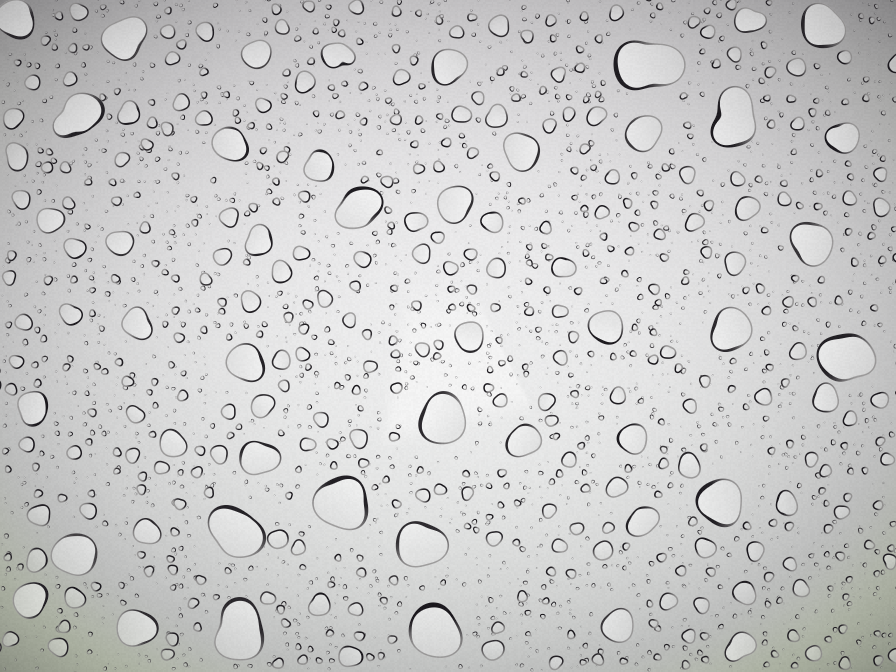
Give the GLSL for this texture, as a WebGL 1 fragment shader.

```glsl
precision highp float;
uniform vec2 u_resolution;

// Drop layers: cell size, smallest radius, largest radius, share of filled cells
const vec4 LARGE  = vec4(0.145, 0.0200, 0.0400, 0.74);
const vec4 MEDIUM = vec4(0.072, 0.0105, 0.0185, 0.70);
const vec4 SMALL  = vec4(0.040, 0.0052, 0.0100, 0.64);
const vec4 TINY   = vec4(0.024, 0.0026, 0.0052, 0.55);
const vec4 SPECK  = vec4(0.015, 0.0013, 0.0025, 0.42);

const vec3 SKY_TINT_TOP = vec3(1.003, 0.996, 1.006);
const vec3 SKY_TINT_BOTTOM = vec3(0.996, 1.004, 0.998);
const vec3 CORNER_TINT = vec3(1.05, 1.08, 0.985);
const vec3 GLOW_COLOR = vec3(0.955, 0.955, 0.955);
const vec3 WATER_COLOR = vec3(0.912, 0.914, 0.914);
const vec3 RIM_DARK = vec3(0.10, 0.09, 0.11);
const vec3 RIM_PALE = vec3(0.46, 0.45, 0.45);
const float SKY_CENTER = 0.927;
const float FADE_NEAR = 0.29;
const float FADE_FAR = 0.12;
const float RIM_THIN = 0.045;
const float RIM_THICK = 0.165;
const float RIM_LEAST = 0.0023;
const float GRAIN = 0.022;
const float JITTER = 0.66;
const float TAU = 6.28319;

float hash(vec2 p) {
  return fract(sin(dot(p, vec2(127.1, 311.7))) * 43758.5453);
}

float smoothMin(float a, float b, float k) {
  float h = max(k - abs(a - b), 0.0) / k;
  return min(a, b) - 0.25 * h * h * k;
}

// Centre, radius and presence of the drop in one cell
vec4 dropAt(vec2 id, vec4 layer) {
  vec2 key = id + layer.x * 977.0;
  vec2 jitter = vec2(hash(key + 3.1), hash(key + 17.7)) - 0.5;
  float size = hash(key + 29.3);
  float radius = mix(layer.y, layer.z, size * size);
  float present = step(hash(key + 41.9), layer.w);
  return vec4((id + 0.5 + JITTER * jitter) * layer.x, radius, present);
}

// True where a drop would touch one of a larger layer
bool crowded(vec2 center, float radius, vec4 layer) {
  vec2 cell = floor(center / layer.x);
  float gap = 1.0;
  for (int j = -1; j <= 1; j++) {
    for (int i = -1; i <= 1; i++) {
      vec4 drop = dropAt(cell + vec2(float(i), float(j)), layer);
      float d = length(center - drop.xy) - 1.3 * drop.z - 1.1 * radius;
      gap = min(gap, mix(1.0, d, drop.w));
    }
  }
  return gap < 0.0;
}

// Two merged lobes with an angular wobble
float dropShape(vec2 q, float r, vec2 key, float stretch) {
  float turn = TAU * hash(key + 5.3);
  float reach = hash(key + 11.9);
  vec2 lobe = vec2(cos(turn), sin(turn)) * r * stretch * reach;
  q += 0.4 * lobe;
  float theta = atan(q.y, q.x + 1e-6);
  float wobble = 0.07 * cos(2.0 * theta + turn * 3.0) + 0.06 * cos(3.0 * theta + turn * 5.0);
  float second = length(q - lobe) - r * mix(0.45, 0.85, hash(key + 23.1));
  return smoothMin(length(q) - r, second, 0.5 * r) - r * wobble;
}

void addDrops(inout vec3 color, vec3 sky, vec2 p, vec2 middle, vec4 layer, float stretch, float opacity) {
  float px = 1.0 / u_resolution.y;
  vec2 cell = floor(p / layer.x);
  for (int j = -1; j <= 1; j++) {
    for (int i = -1; i <= 1; i++) {
      vec2 id = cell + vec2(float(i), float(j));
      vec4 drop = dropAt(id, layer);
      vec2 q = p - drop.xy;
      float r = drop.z;
      if (drop.w < 0.5 || length(q) > 2.4 * r + px) continue;
      if (layer.x < LARGE.x && crowded(drop.xy, r, LARGE)) continue;
      if (layer.x < MEDIUM.x && crowded(drop.xy, r, MEDIUM)) continue;

      vec2 key = id + layer.x * 613.0;
      float d = dropShape(q, r, key, stretch);

      // The heavy rim faces the middle of the pane, with some scatter
      float a = TAU * hash(key + 37.1);
      vec2 facing = 1.6 * (middle - drop.xy) + 0.5 * vec2(cos(a), sin(a));
      float lit = dot(normalize(q + 1e-6), normalize(facing));
      float heavy = smoothstep(-0.9, 0.6, lit);
      float contrast = mix(0.55, 1.0, sqrt(hash(key + 53.7)));
      float uneven = 0.85 + 0.3 * cos(3.0 * atan(q.y, q.x + 1e-6) + a);
      float width = r * mix(RIM_THIN, RIM_THICK * uneven, heavy * contrast);
      width = max(width, min(RIM_LEAST, 0.4 * r));

      float inside = clamp(0.5 - d / px, 0.0, 1.0);
      vec3 water = mix(sky, WATER_COLOR, opacity) + 0.03 * lit * length(q) / r;
      color = mix(color, water, inside);
      float rim = clamp((0.5 * width - abs(d + 0.5 * width)) / px + 0.5, 0.0, 1.0);
      rim *= min(width / px, 1.0) * mix(0.6, 1.0, heavy);
      color = mix(color, mix(RIM_PALE, RIM_DARK, heavy * contrast), rim);
    }
  }
}

// Overcast light fading to the corners, with a bright wedge in the middle
vec3 overcast(vec2 uv, vec2 p) {
  float d2 = 2.0 * dot(uv - 0.5, uv - 0.5);
  vec3 sky = vec3(SKY_CENTER - FADE_NEAR * d2 - FADE_FAR * d2 * d2);
  sky *= mix(SKY_TINT_BOTTOM, SKY_TINT_TOP, uv.y);
  sky *= mix(vec3(1.0), CORNER_TINT, smoothstep(0.5, 0.8, d2) * (1.0 - uv.y));
  float right = dot(p - vec2(0.745, 0.485), vec2(0.893, 0.449));
  float left = dot(p - vec2(0.592, 0.460), vec2(-0.985, 0.172));
  float bottom = dot(p - vec2(0.685, 0.370), vec2(0.240, -0.970));
  float glow = smoothstep(0.004, -0.004, right) * smoothstep(0.02, -0.02, left);
  glow *= smoothstep(0.02, -0.03, bottom) * smoothstep(0.60, 0.50, p.y);
  return mix(sky, GLOW_COLOR, 0.9 * glow);
}

void main() {
  vec2 uv = gl_FragCoord.xy / u_resolution;
  vec2 p = gl_FragCoord.xy / u_resolution.y;
  vec2 middle = 0.5 * u_resolution / u_resolution.y;
  vec3 sky = overcast(uv, p);
  vec3 color = sky;
  addDrops(color, sky, p, middle, SPECK, 0.3, 0.1);
  addDrops(color, sky, p, middle, TINY, 0.4, 0.15);
  addDrops(color, sky, p, middle, SMALL, 0.5, 0.25);
  addDrops(color, sky, p, middle, MEDIUM, 0.7, 0.4);
  addDrops(color, sky, p, middle, LARGE, 1.1, 0.6);
  color += GRAIN * (hash(floor(uv * vec2(512.0, 384.0))) - 0.5);
  gl_FragColor = vec4(color, 1.0);
}
```
